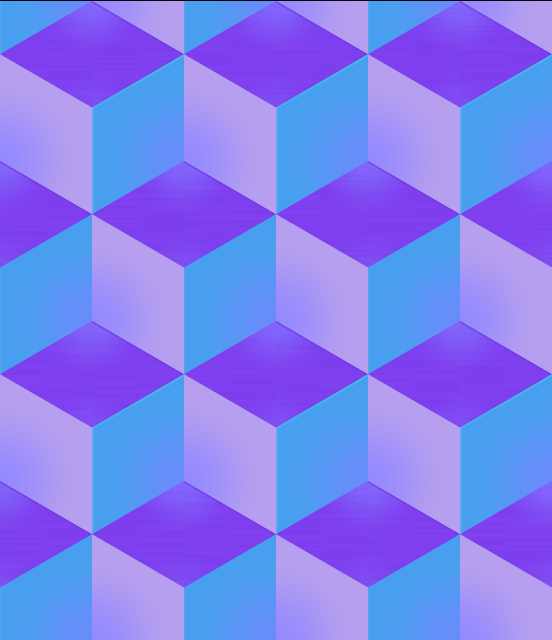
This texture map is drawn by a WebGL 1 fragment shader. Its source:

```glsl
precision highp float;

uniform vec2 u_resolution;

const float COLUMNS = 3.0;
const float ROWS = 4.0;
const float TOP_OFFSET = 1.016;
const float ROOT3 = 1.732;
const int SAMPLES = 3;

float hash(vec2 p) {
    vec3 q = fract(vec3(p.xyx) * 0.1031);
    q += dot(q, q.yzx + 33.33);
    return fract((q.x + q.y) * q.z);
}

// Cube-local position in xy (rhombus spans -1..1, y points down), row in z.
vec3 cubeCell(vec2 grid) {
    float row = floor((grid.y + 1.0) / 3.0);
    vec2 local = vec2(mod(grid.x + mod(row, 2.0), 2.0) - 1.0, grid.y - 3.0 * row);
    if (local.y < abs(local.x) - 1.0) {
        row -= 1.0;
        local = vec2(mod(grid.x + mod(row, 2.0), 2.0) - 1.0, grid.y - 3.0 * row);
    }
    return vec3(local, row);
}

// Soft light that gathers around a corner.
float cornerGlow(vec2 p, vec2 corner, float radius) {
    float d = length((p - corner) * vec2(ROOT3, 1.0));
    return 1.0 - smoothstep(0.0, radius, d);
}

float edgeLine(float d, float width) {
    return 1.0 - smoothstep(width * 0.6, width, abs(d));
}

vec3 topFace(vec2 p, float bandNoise) {
    vec3 base = vec3(0.495, 0.247, 0.933);
    vec3 light = vec3(0.505, 0.40, 0.985);
    float glow = cornerGlow(p, vec2(0.0, -1.0), 1.1);
    glow += 0.35 * cornerGlow(p, vec2(0.0, 1.0), 0.8);
    vec3 color = mix(base, light, glow) + 0.016 * (bandNoise - 0.5);
    float crease = edgeLine((p.y + 1.0 - p.x) * 0.866, 0.035) * step(0.0, p.x);
    return mix(color, vec3(0.44, 0.21, 0.88), 0.7 * crease);
}

vec3 leftFace(vec2 p) {
    vec3 base = vec3(0.715, 0.625, 0.935);
    vec3 shade = vec3(0.58, 0.54, 1.0);
    return mix(base, shade, cornerGlow(p, vec2(-1.0, 2.0), 1.6));
}

vec3 rightFace(vec2 p, float worn) {
    vec3 base = vec3(0.287, 0.625, 0.938);
    vec3 shade = vec3(0.41, 0.55, 0.98);
    vec3 color = mix(base, shade, cornerGlow(p, vec2(1.0, 2.0), 1.6));
    // Bright rims on alternate rows
    float rim = edgeLine((p.y - 1.0 + p.x) * 0.866, 0.04);
    color = mix(color, vec3(0.25, 0.77, 0.92), rim * worn * (0.5 + 0.4 * p.x));
    float spine = edgeLine(p.x * ROOT3, 0.03);
    return mix(color, vec3(0.43, 0.68, 0.97), spine * mix(0.25, 0.8, worn));
}

vec3 cubePattern(vec2 uv) {
    vec2 grid = vec2(uv.x * COLUMNS * 2.0, (1.0 - uv.y) * ROWS * 3.0 - TOP_OFFSET);
    vec3 cell = cubeCell(grid);
    vec2 p = cell.xy;
    float worn = 1.0 - mod(cell.z, 2.0);
    float bandNoise = hash(vec2(floor(uv.y * 256.0), floor(uv.x * 12.0)));

    vec3 color;
    if (p.y < 1.0 - abs(p.x)) {
        color = topFace(p, bandNoise);
    } else if (p.x < 0.0) {
        color = leftFace(p);
    } else {
        color = rightFace(p, worn);
    }

    // Thin dark border along the top
    return color * (1.0 - step(0.9985, uv.y));
}

void main() {
    // Supersampling smooths every face boundary
    vec3 sum = vec3(0.0);
    for (int j = 0; j < SAMPLES; j++) {
        for (int i = 0; i < SAMPLES; i++) {
            vec2 offset = (vec2(float(i), float(j)) + 0.5) / float(SAMPLES) - 0.5;
            sum += cubePattern((gl_FragCoord.xy + offset) / u_resolution);
        }
    }
    gl_FragColor = vec4(sum / float(SAMPLES * SAMPLES), 1.0);
}
```
